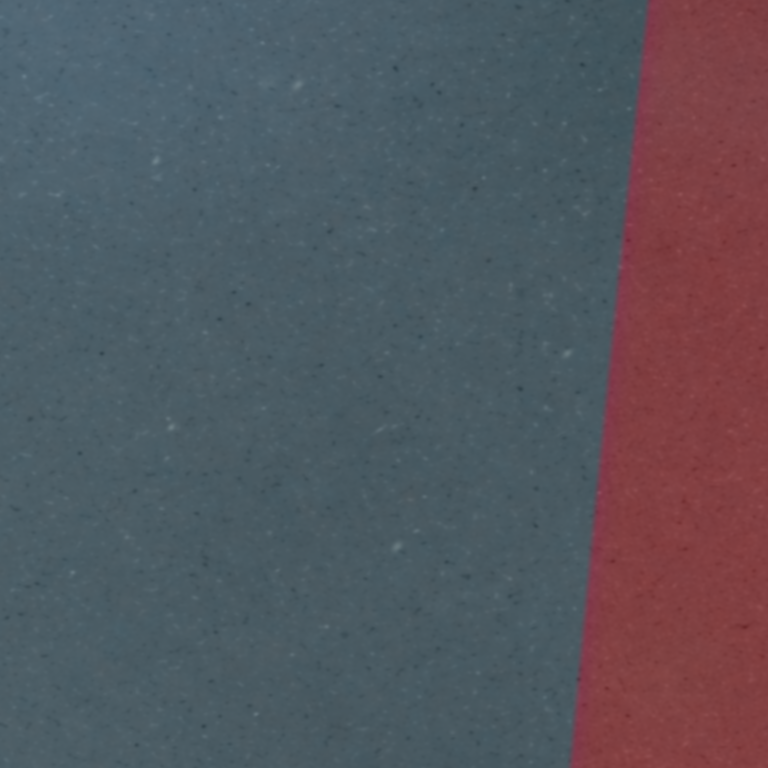
Reproduce this texture procedurally as a Shadertoy shader.

```glsl
// Draws a worn slate-blue ground meeting a slanted dull red band, with fine grain and pale flecks.

vec3 hash3(vec2 cell) {
    vec3 q = fract(cell.xyx * vec3(0.1031, 0.1030, 0.0973));
    q += dot(q, q.yxz + 33.33);
    return fract((q.xxy + q.yzz) * q.zyx);
}

// Cellular noise: soft blobs of random sign and place, about -1 to 1
float cellGrain(vec2 p) {
    vec2 base = floor(p);
    float sum = 0.0;
    for (int j = -1; j <= 1; j++) {
        for (int i = -1; i <= 1; i++) {
            vec2 cell = base + vec2(i, j);
            vec3 rnd = hash3(cell + 40.0);
            vec2 d = p - cell - rnd.xy;
            sum += (rnd.z * 2.0 - 1.0) * exp(-4.0 * dot(d, d));
        }
    }
    return sum;
}

// Layered sines: broad uneven wear
float wear(vec2 p) {
    return (sin(p.x * 9.0 + 2.0 * sin(p.y * 7.0))
          + sin(p.y * 17.0 - p.x * 6.0 + 1.3)
          + sin(p.x * 23.0 + p.y * 13.0 + 0.7)) / 3.0;
}

vec3 slateColor(vec2 uv) {
    vec3 color = vec3(0.286, 0.352, 0.382);
    // Cool light from the upper left, dimmer towards the upper right
    vec2 toLight = (uv - vec2(0.1, 1.03)) * vec2(2.0, 3.0);
    color += vec3(0.022, 0.038, 0.060) * exp(-dot(toLight, toLight));
    color += vec3(0.010, 0.014, 0.016) * (1.0 - smoothstep(0.0, 0.45, uv.x));
    color -= vec3(0.030, 0.024, 0.026) * smoothstep(0.4, 0.85, uv.x) * smoothstep(0.5, 1.0, uv.y);
    return color;
}

vec3 redColor(vec2 uv, float fromEdge) {
    vec3 color = mix(vec3(0.515, 0.248, 0.255), vec3(0.495, 0.240, 0.255), uv.y);
    // Faded patches high up and low down
    color = mix(color, vec3(0.49, 0.28, 0.30), 0.5 * exp(-pow((uv.y - 0.88) * 9.0, 2.0)));
    color = mix(color, vec3(0.50, 0.29, 0.28), 0.4 * exp(-pow(length(uv - vec2(0.88, 0.13)) * 12.0, 2.0)));
    // Magenta fringe beside the border
    return mix(color, vec3(0.51, 0.21, 0.31), 0.7 * exp(-pow(fromEdge / 0.018, 2.0)));
}

// Pale specks: position and radius
float flecks(vec2 uv) {
    vec3 spots[6] = vec3[6](
        vec3(0.388, 0.889, 0.008), vec3(0.350, 0.892, 0.013), vec3(0.203, 0.790, 0.006),
        vec3(0.739, 0.540, 0.007), vec3(0.223, 0.444, 0.006), vec3(0.517, 0.288, 0.008));
    float sum = 0.0;
    for (int i = 0; i < 6; i++) {
        vec2 d = (uv - spots[i].xy) / spots[i].z;
        d.x -= 0.4 * d.y;
        sum += exp(-1.5 * dot(d, d)) * (i == 1 ? 0.35 : 1.0);
    }
    return sum;
}

void mainImage(out vec4 fragColor, in vec2 fragCoord) {
    vec2 uv = fragCoord / iResolution.xy;

    // Slanted border with a slight bow
    float border = 0.742 + 0.102 * uv.y - 0.008 * uv.y * (1.0 - uv.y);
    float fromEdge = uv.x - border;
    float red = smoothstep(-0.006, 0.007, fromEdge);

    vec3 color = mix(slateColor(uv), redColor(uv, fromEdge), red);

    // Broad wear and mottling
    float mottle = cellGrain(uv * vec2(22.0, 30.0) + 7.0);
    float coarse = cellGrain(uv * vec2(75.0, 95.0) + 3.0);
    color += 0.004 * wear(uv) + 0.006 * mottle + 0.007 * coarse;
    color += vec3(0.007, -0.001, -0.004) * cellGrain(uv * 45.0 + 19.0);

    // Fine grain, with sparse stronger pits and grit
    float fine = cellGrain(uv * vec2(170.0, 190.0));
    float grit = cellGrain(uv * vec2(105.0, 130.0) + 61.0);
    color += fine * mix(0.008, 0.014, red);
    color += grit * abs(grit) * mix(0.030, 0.026, red);

    color += vec3(0.12, 0.12, 0.11) * flecks(uv);
    fragColor = vec4(clamp(color, 0.0, 1.0), 1.0);
}
```
